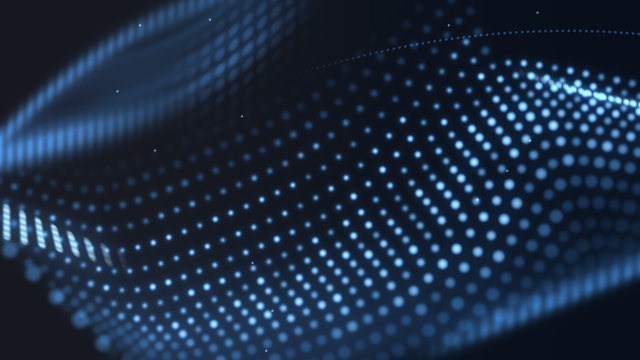
Give the GLSL for this background, as a Shadertoy shader.

```glsl
#define UNITS 432.0      // canvas height in layout units
#define COLUMN_STEP 18.6
#define ROW_LEAN 9.0
#define ROW_STEP 18.0
#define ROW_BUNCHING 16.5
#define DOT_RADIUS 3.1
#define DOT_GAIN 0.95
#define SPARKLES 14
#define DEEP_BLUE vec3(0.10, 0.24, 0.40)
#define BLUE vec3(0.22, 0.46, 0.72)
#define ICE vec3(0.66, 0.86, 0.97)

float hash(vec2 p) {
    return fract(sin(dot(p, vec2(127.1, 311.7))) * 43758.5453);
}

float noise(vec2 p) {
    vec2 c = floor(p), f = fract(p);
    f = f * f * (3.0 - 2.0 * f);
    return mix(mix(hash(c), hash(c + vec2(1, 0)), f.x),
               mix(hash(c + vec2(0, 1)), hash(c + vec2(1, 1)), f.x), f.y);
}

// Smooth ramp: 0 for negative x, x for positive x
float ramp(float x, float width) { return 0.5 * (x + sqrt(x * x + width * width)); }
float bell(float x, float width) { return exp(-x * x / (width * width)); }
float disc(float d, float r, float soft) { return 1.0 - smoothstep(r - soft, r + soft, d); }
float repeat(float x, float stepSize) { return (fract(x / stepSize) - 0.5) * stepSize; }

float squeeze(float column) {
    float c = clamp(column, 0.0, 12.0);
    return 0.2 * c * c;
}

// Lattice node (column, row) on the folded sheet
vec2 sheetPoint(float column, float row) {
    float x = 370.0 + COLUMN_STEP * column + ROW_LEAN * row - squeeze(column);
    float height = 313.0 + 7.0 * (column + 12.5) - 14.5 * ramp(column + 12.5, 2.0)
                 - 13.5 * ramp(column - 2.0, 3.0) + 25.0 * ramp(column - 12.0, 1.5);
    return vec2(x, height + ROW_STEP * row + ROW_BUNCHING * sin(0.483 * (row + 0.5)));
}

float columnAt(float x, float row) {
    float q = x - 370.0 - ROW_LEAN * row, column = q / COLUMN_STEP;
    for (int n = 0; n < 3; n++) column = (q + squeeze(column)) / COLUMN_STEP;
    return column;
}

float rightEdge(float x) { return 405.0 - 0.4 * (x - 560.0); }
float leftEdge(float x) { return 288.0 + x; }

vec3 drawSheet(vec3 col, vec2 p) {
    for (int j = -5; j <= 20; j++) {
        float row = float(j), first = floor(columnAt(p.x, row));
        for (int k = 0; k < 2; k++) {
            float column = first + float(k);
            vec2 q = sheetPoint(column, row);
            float rnd = hash(vec2(column, row));
            float gapRight = rightEdge(q.x) - q.y, gapLeft = leftEdge(q.x) - q.y;
            // Visibility over depth, folds and edges
            float light = smoothstep(-5.0, 1.0, row - 0.2 * max(column, 0.0));
            light *= 1.0 - smoothstep(11.0, 13.0, column) * step(row, 2.5);
            light *= 1.0 - 0.72 * smoothstep(570.0, 720.0, q.x) * smoothstep(130.0, 250.0, q.y);
            light *= mix(0.3, 1.0, smoothstep(10.0, 120.0, gapRight)) * smoothstep(-5.0, 5.0, gapRight);
            light *= mix(0.35, 1.0, smoothstep(10.0, 90.0, gapLeft)) * smoothstep(-5.0, 5.0, gapLeft);
            light *= 1.0 - 0.35 * smoothstep(380.0, 430.0, q.y);
            light *= 0.7 + 0.4 * rnd;
            // Soft discs, wider where out of focus
            float blur = 1.0 - clamp(light, 0.0, 1.0);
            float r = (DOT_RADIUS + 0.25 * max(row, 0.0)) * (0.82 + 0.35 * rnd) + blur;
            float d = length(p - q);
            float a = disc(d, r, 1.9 + 2.5 * blur);
            vec3 tint = mix(BLUE, ICE, smoothstep(0.35, 1.0, light) * disc(d, r * 0.6, r * 0.5));
            col = mix(col, tint, clamp(a * light * DOT_GAIN, 0.0, 1.0));
            col += DEEP_BLUE * 0.3 * light * bell(d, r * 1.8);
        }
    }
    return col;
}

// Out-of-focus rolled wave in the upper left
vec3 drawWave(vec3 col, vec2 p) {
    float upper = p.y - (165.0 - p.x + 0.0013 * p.x * p.x);
    float lower = p.y - (192.0 - 0.25 * p.x - 0.6 * ramp(p.x - 225.0, 60.0));
    float inside = smoothstep(-8.0, 12.0, upper) * (1.0 - smoothstep(-12.0, 14.0, lower));
    float fade = 1.0 - smoothstep(250.0, 410.0, p.x);
    float streak = noise(vec2(p.x * 0.012, lower * 0.09));
    col += DEEP_BLUE * inside * fade * (0.2 + 0.35 * streak);
    float beads = 0.82 + 0.18 * cos(p.x * 0.52);
    col += BLUE * bell(upper, 12.0) * beads * mix(0.75, 0.45, smoothstep(0.0, 250.0, p.x)) * fade;
    col += BLUE * bell(lower, 17.0) * beads * mix(0.95, 0.16, smoothstep(30.0, 230.0, p.x)) * fade;
    // Bokeh rows along the far part
    vec2 cell = vec2(repeat(p.x, 17.0), repeat(lower, 18.0));
    float far = smoothstep(190.0, 300.0, p.x) * fade * bell(lower + 18.0, 45.0);
    return col + BLUE * 0.38 * far * disc(length(cell), 6.0, 3.5);
}

vec3 drawFolds(vec3 col, vec2 p) {
    // Bright columns of the left fold
    float dy = p.y - (264.0 + 0.33 * p.x);
    float dx = repeat(p.x - 0.35 * dy * smoothstep(0.0, 100.0, p.x) + 2.0, 20.0);
    float tall = mix(17.0, 8.0, smoothstep(0.0, 110.0, p.x));
    float fade = 1.0 - smoothstep(80.0, 165.0, p.x);
    float d = length(vec2(dx, max(abs(dy) - tall, 0.0)));
    col = mix(col, ICE, disc(d, 4.0, 2.5) * fade * (0.85 + 0.15 * cos(dy * 0.9)));
    col += BLUE * 0.25 * fade * bell(dy, 26.0);
    // Blurred beads on the left edge
    d = length(vec2(repeat(p.x + 2.0, 28.0), p.y - leftEdge(p.x - repeat(p.x + 2.0, 28.0))));
    col += BLUE * 0.5 * disc(d, 9.0, 5.0) * (1.0 - smoothstep(110.0, 170.0, p.x));
    // Glowing right edge
    dy = p.y - rightEdge(p.x);
    fade = smoothstep(470.0, 610.0, p.x);
    col += BLUE * fade * bell(dy, dy < 0.0 ? 19.0 : 11.0) * (0.6 + 0.12 * cos(p.x * 0.4));
    // Beaded right fold
    float x = p.x - 627.0;
    dy = p.y - (88.0 + 0.34 * x - 0.0005 * x * x);
    fade = smoothstep(-20.0, 70.0, x);
    col = mix(col, ICE, disc(length(vec2(repeat(p.x, 9.0), dy)), 3.4, 2.2) * fade * 0.9);
    col += BLUE * 0.45 * fade * bell(dy, 7.0);
    // Thin dotted crest
    dy = p.y - (37.0 + 0.0005 * (p.x - 680.0) * (p.x - 680.0));
    d = length(vec2(repeat(p.x, 7.0), dy));
    return col + BLUE * 0.6 * disc(d, 1.3, 1.2) * smoothstep(320.0, 520.0, p.x);
}

void mainImage(out vec4 fragColor, in vec2 fragCoord) {
    vec2 p = vec2(fragCoord.x, iResolution.y - fragCoord.y) * UNITS / iResolution.y;

    // Backdrop and haze under the sheet
    vec3 col = mix(vec3(0.085, 0.095, 0.125), vec3(0.03, 0.06, 0.105), smoothstep(100.0, 720.0, p.x));
    float covered = smoothstep(-10.0, 40.0, rightEdge(p.x) - p.y) * smoothstep(-10.0, 40.0, leftEdge(p.x) - p.y);
    col += DEEP_BLUE * 0.35 * covered * bell(p.y - 420.0, 95.0);

    col = drawWave(col, p);
    col = drawSheet(col, p);
    col = drawFolds(col, p);

    // Scattered sparkles
    for (int n = 0; n < SPARKLES; n++) {
        vec2 seed = vec2(float(n), 3.7);
        vec2 q = vec2(hash(seed) * 768.0, hash(seed + 9.1) * UNITS);
        col += ICE * 0.6 * disc(length(p - q), 1.2, 1.0);
    }
    fragColor = vec4(clamp(col, 0.0, 1.0), 1.0);
}
```
